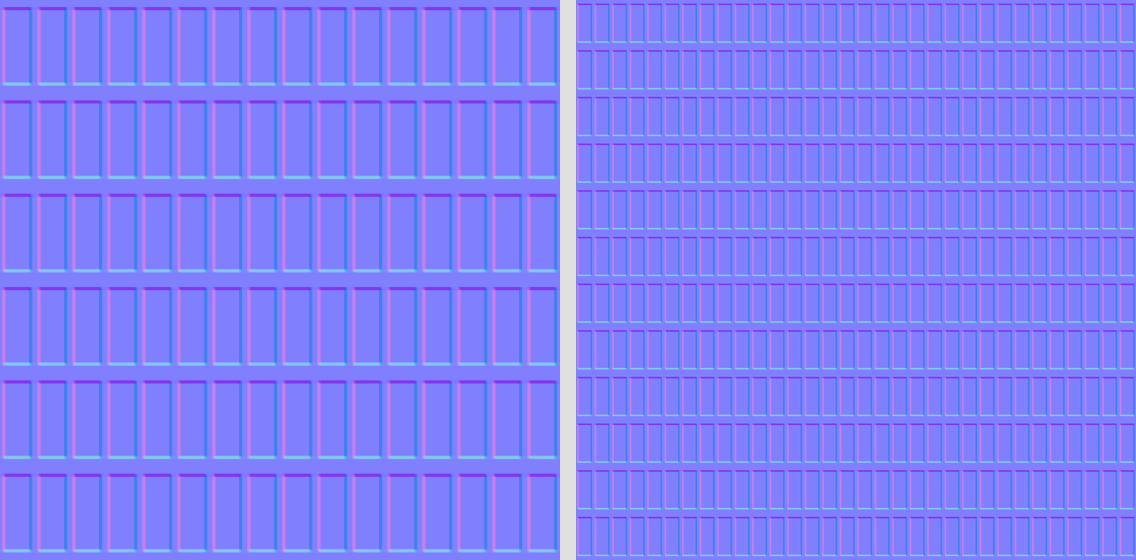
Left: one tile. Right: repeated 2 by 2.
A WebGL 2 fragment shader for this texture map:

```glsl
#version 300 es
precision highp float;
// Tangent-space normal map of recessed upright panels, 16 across and 6 down.

uniform vec2 u_resolution;
out vec4 fragColor;

const vec2 REPEATS = vec2(16.0, 6.0);
// Panel edges as fractions of one cell, from its lower left corner
const vec2 PANEL_MIN = vec2(0.112, 0.099);
const vec2 PANEL_MAX = vec2(0.876, 0.908);
// Bevel profile in canvas units: flat core, then a soft falloff
const float BEVEL_CORE = 0.0012;
const float BEVEL_REACH = 0.0043;
const vec2 BEVEL_SLOPE = vec2(0.61, 0.68);
// Faint relief left on the narrow strips between neighbouring panels
const float STRIP_RELIEF = 0.10;
const float STRIP_SLOPE = 0.05;

// 1 on the line of an edge, 0 beyond the bevel
vec2 bevel(vec2 offset) {
    return 1.0 - smoothstep(vec2(BEVEL_CORE), vec2(BEVEL_REACH), abs(offset));
}

// Soft step from 0 to 1 across an edge
vec2 softStep(vec2 offset) {
    return smoothstep(vec2(-BEVEL_REACH), vec2(BEVEL_REACH), offset);
}

void main() {
    vec2 uv = gl_FragCoord.xy / u_resolution;
    vec2 cell = fract(uv * REPEATS);

    // Signed distances to the panel edges, positive inside
    vec2 fromMin = (cell - PANEL_MIN) / REPEATS;
    vec2 fromMax = (PANEL_MAX - cell) / REPEATS;
    vec2 inside = softStep(fromMin) * softStep(fromMax);

    // Opposite walls lean inward; each wall ends at the panel corners
    vec2 walls = bevel(fromMin) - bevel(fromMax);
    vec2 extent = vec2(inside.y, mix(STRIP_RELIEF, 1.0, inside.x));
    vec2 slope = BEVEL_SLOPE * walls * extent;
    slope.x += STRIP_SLOPE * (1.0 - inside.x) * inside.y;

    // Encode the unit normal as a colour
    vec3 normal = normalize(vec3(slope, 1.0));
    fragColor = vec4(normal * 0.5 + 0.5, 1.0);
}
```
